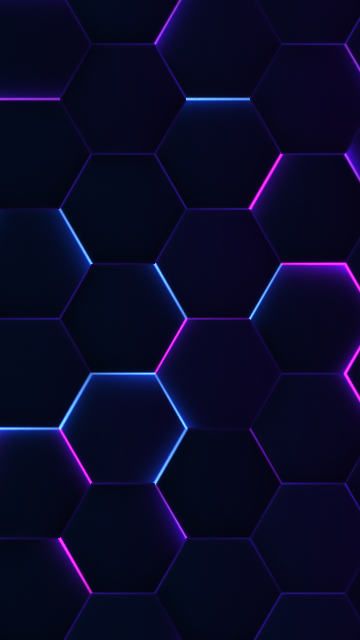
Write a Shadertoy shader that draws this pattern.

```glsl
// Dark hexagonal panels, flat side up, with neon light leaking from some seams.
// Each pixel finds its nearest cell, then sums the line, one-sided glow and
// shadow of that cell's six edges; a hash of each edge midpoint sets its light.

const float ROWS = 5.827;                  // panel heights per canvas height
const vec2 LATTICE = vec2(1.7320508, 1.0); // repeat of the staggered grid
const vec2 ORIGIN = vec2(1.121, -0.075);   // centre of one panel
const float HALF_SIDE = 0.2886751;

const vec3 NAVY = vec3(0.014, 0.043, 0.125);
const vec3 PLUM = vec3(0.041, 0.016, 0.140);
const vec3 INDIGO = vec3(0.14, 0.06, 0.46);
const vec3 VIOLET = vec3(0.48, 0.06, 0.76);
const vec3 MAGENTA = vec3(0.92, 0.05, 0.88);
const vec3 AZURE = vec3(0.26, 0.52, 0.98);

// Integer hash: three values from 0 to 1 for a lattice point
vec3 hash3(vec2 id, int seed) {
    uvec3 v = uvec3(ivec3(ivec2(round(id)), seed) + 512);
    v = v * 1664525u + 1013904223u;
    v.x += v.y * v.z; v.y += v.z * v.x; v.z += v.x * v.y;
    v ^= v >> 16u;
    v.x += v.y * v.z; v.y += v.z * v.x; v.z += v.x * v.y;
    return vec3(v >> 8u) / 16777216.0;
}

vec2 nearestCell(vec2 p) {
    vec2 a = LATTICE * round(p / LATTICE);
    vec2 b = LATTICE * (floor(p / LATTICE) + 0.5);
    return distance(p, a) < distance(p, b) ? a : b;
}

float stroke(float d, float halfWidth, float px) {
    return 1.0 - smoothstep(max(halfWidth - px, 0.0), halfWidth + px, d);
}

// Line colour, glow colour and lit amount for an edge's random roll
void edgeStyle(float roll, float vary, out vec3 line, out vec3 glow, out float lit) {
    lit = 1.0;
    if (roll < 0.13) {
        line = MAGENTA;
        glow = vec3(0.40, 0.03, 0.85);
    } else if (roll < 0.21) {
        line = AZURE;
        glow = vec3(0.04, 0.20, 0.72);
    } else if (roll < 0.29) {
        line = VIOLET * 0.8;
        glow = vec3(0.24, 0.03, 0.75);
    } else {
        lit = 0.0;
        line = mix(INDIGO, VIOLET, step(0.92, roll) * 0.7) * mix(0.35, 1.0, vary);
        glow = INDIGO * 0.35;
    }
}

// Panel face: navy on the left drifting to plum on the right
vec3 panelFace(vec2 q, vec2 centre, float across) {
    vec3 h = hash3(centre / vec2(0.8660254, 0.5), 7);
    float tint = clamp(across * 0.75 + q.x * 0.45 + (h.x - 0.5) * 0.5, 0.0, 1.0);
    float shade = 0.86 + 0.2 * h.y + 0.25 * dot(q, vec2(-0.5, 0.4));
    return mix(NAVY, PLUM, tint) * shade;
}

void mainImage(out vec4 fragColor, in vec2 fragCoord) {
    float px = ROWS / iResolution.y;
    vec2 p = fragCoord * px - ORIGIN;
    vec2 centre = nearestCell(p);
    vec2 q = p - centre;

    vec3 face = panelFace(q, centre, fragCoord.x / iResolution.x);
    vec3 glowSum = vec3(0.0), lineSum = vec3(0.0);
    float cover = 0.0;

    for (int k = 0; k < 6; k++) {
        float angle = (float(k) + 0.5) * 1.0471976;
        vec2 normal = vec2(cos(angle), sin(angle));
        vec2 tangent = normal.y > 0.0 ? vec2(normal.y, -normal.x) : vec2(-normal.y, normal.x);

        // Distance to the edge segment and position along it
        float depth = 0.5 - dot(q, normal);
        float along = dot(q, tangent);
        float d = length(vec2(depth, max(abs(along) - HALF_SIDE, 0.0)));

        vec2 id = (centre + 0.5 * normal) / vec2(0.4330127, 0.25);
        vec3 h = hash3(id, 3), g = hash3(id, 11);
        vec3 lineColor, glowColor;
        float lit;
        edgeStyle(h.x, h.y, lineColor, glowColor, lit);

        // Light fades toward one end and spills onto one panel only
        float fade = 1.0 + (g.x - 0.5) * 1.1 * clamp(along / HALF_SIDE, -1.0, 1.0);
        float spill = (normal.y > 0.0) == (h.z < 0.7) ? 1.0 : 0.0;
        float reach = mix(0.022, mix(0.045, 0.085, g.y), spill * lit);
        float power = mix(0.35, mix(0.45, 0.85, g.z), spill * lit);
        glowSum += glowColor * power * fade * exp(-d / reach);

        // The panel on the far side sinks into shadow
        face *= 1.0 - (1.0 - spill) * mix(0.25, 0.6, g.y) * exp(-d / 0.085);

        float halfWidth = mix(0.007, mix(0.010, 0.016, h.y), lit);
        float mask = stroke(d, halfWidth, px);
        vec3 core = lineColor + lit * 0.18 * stroke(d, halfWidth * 0.4, px);
        lineSum = max(lineSum, core * mix(1.0, fade, 0.6) * mask);
        cover = max(cover, mask);
    }

    vec3 color = (face + glowSum) * (1.0 - 0.8 * cover) + lineSum;
    float grain = hash3(floor(fragCoord * 512.0 / iResolution.y), 5).x - 0.5;
    color *= 1.0 + 0.08 * grain;
    fragColor = vec4(clamp(color, 0.0, 1.0), 1.0);
}
```
